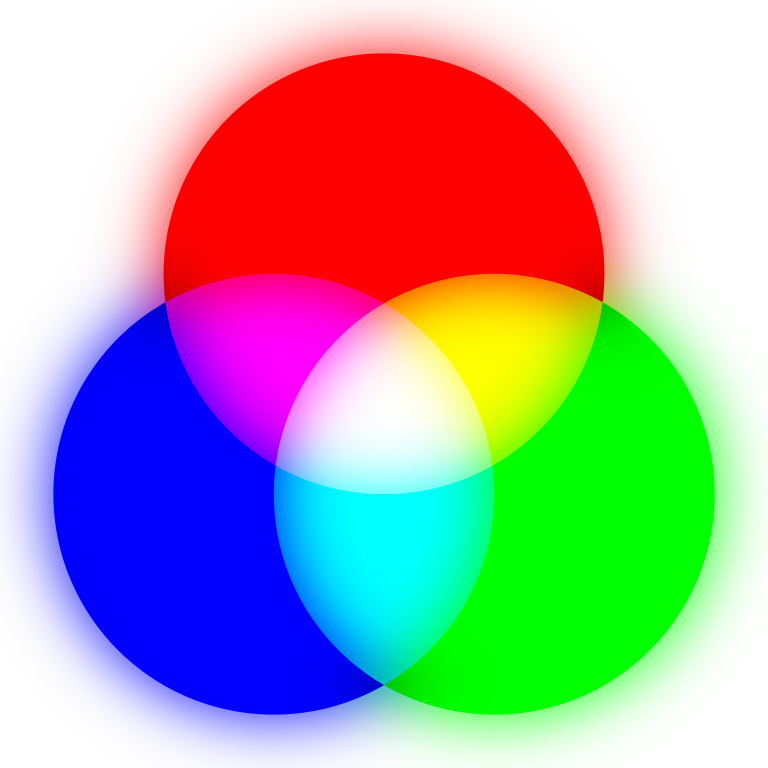
A Shadertoy shader for this background:

```glsl
// Gaussian-blurred edge: 1 deep inside, about 0.5 on the rim, 0 far outside
vec3 softEdge(vec3 dist) {
    vec3 x = clamp((dist + 0.003) / 0.042, -4.0, 4.0);
    return 0.5 - 0.5 * tanh(0.7979 * (x + 0.0447 * x * x * x));
}

void mainImage(out vec4 fragColor, in vec2 fragCoord) {
    float side = min(iResolution.x, iResolution.y);
    vec2 p = (fragCoord - 0.5 * iResolution.xy) / side + 0.5;

    // Signed distances to the red, green and blue discs
    vec3 dist = vec3(length(p - vec2(0.5, 0.6435)),
                     length(p - vec2(0.6435, 0.3565)),
                     length(p - vec2(0.3565, 0.3565))) - 0.287;
    vec3 disc = clamp(0.5 - dist * side, 0.0, 1.0);
    float anyDisc = max(disc.r, max(disc.g, disc.b));

    // Screen the three glows together, then lay them over white
    vec3 glow = softEdge(dist);
    vec3 clear = 1.0 - glow;
    vec3 light = glow + clear.r * clear.g * clear.b;

    // Within the discs, each channel shines only inside its own circle
    vec3 color = light * (1.0 - anyDisc + disc);
    fragColor = vec4(clamp(color, 0.0, 1.0), 1.0);
}
```
